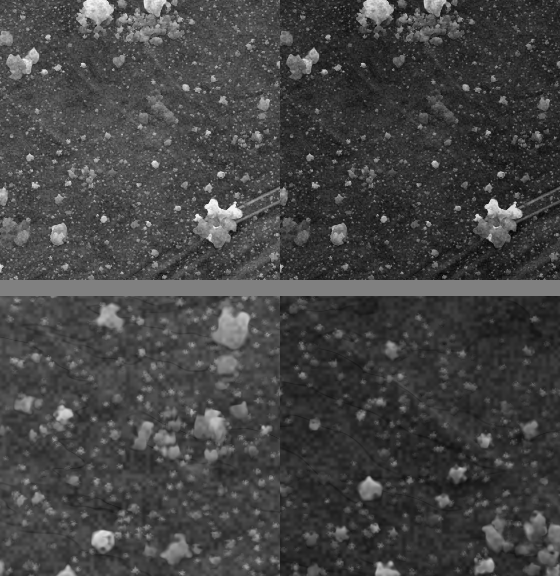
Top: the whole. Bottom: its middle third, enlarged.
A Shadertoy shader for this texture:

```glsl
// Electron micrograph of a dusty, scratched surface, shown as two square panels:
// a brighter one and a darker one of the same scene. Warped noise makes the
// ground; hashed grids and heaps of noisy lumps make the dust.
#define BASE_TONE 0.272
#define WRINKLE 0.15
#define FINE_GRAIN 0.13
#define EDGE 0.0035
#define DARK_GAMMA 1.35
#define DARK_GAIN 0.92

float hash(vec2 p) {
    return fract(sin(dot(p, vec2(12.9898, 78.233))) * 43758.5453);
}

vec2 hash2(vec2 p) {
    return vec2(hash(p), hash(p + 37.7));
}

float noise(vec2 p) {
    vec2 i = floor(p), f = fract(p);
    f = f * f * (3.0 - 2.0 * f);
    return mix(mix(hash(i), hash(i + vec2(1, 0)), f.x),
               mix(hash(i + vec2(0, 1)), hash(i + vec2(1, 1)), f.x), f.y);
}

float fbm(vec2 p) {
    float sum = 0.0, amp = 0.5;
    for (int i = 0; i < 4; i++) {
        sum += amp * noise(p);
        p = mat2(1.6, 1.2, -1.2, 1.6) * p + 7.3;
        amp *= 0.5;
    }
    return sum / 0.9375;
}

// Signed side distance in x, distance to the segment in y
vec2 segment(vec2 p, vec2 a, vec2 b) {
    vec2 d = b - a, q = p - a;
    float t = clamp(dot(q, d) / dot(d, d), 0.0, 1.0);
    return vec2((d.x * q.y - d.y * q.x) / length(d), length(q - d * t));
}

// One crumb: ragged outline, lit from above, with a faint shadow below
void lump(inout float tone, vec2 p, vec2 centre, float radius, float bright) {
    vec2 d = p - centre;
    float len = length(d);
    if (len > radius * 1.8 + 2.0 * EDGE) return;
    float ragged = noise(d / radius * 1.7 + centre * 57.0) - 0.5;
    float dist = len - radius * (1.0 + 0.9 * ragged);
    float shadow = smoothstep(radius * 0.7, 0.0, dist) * step(d.y, 0.0);
    tone *= 1.0 - 0.22 * shadow * min(1.0, -d.y / radius);
    float relief = 0.6 * noise(p * 75.0) + 0.4 * noise(p * 160.0) - 0.5;
    float shade = bright * (0.95 + 0.4 * relief + 0.2 * d.y / radius);
    tone = mix(tone, shade, smoothstep(EDGE, -EDGE, dist));
}

// Many crumbs gathered round a centre, densest in the middle
void heap(inout float tone, vec2 p, vec2 centre, vec2 spread, int count, float size, float bright) {
    for (int i = 0; i < count; i++) {
        vec2 key = centre * 91.0 + float(i) * 1.37;
        vec2 offset = hash2(key) + hash2(key + 5.1) - 1.0;
        float radius = size * (0.5 + hash(key + 9.2));
        lump(tone, p, centre + offset * spread, radius, bright * (0.7 + 0.5 * hash(key + 3.3)));
    }
}

// Loose dust on a jittered grid, with denser and emptier patches
void dust(inout float tone, vec2 p, float cells, float density, float size, float bright) {
    vec2 home = floor(p * cells);
    for (int y = -1; y <= 1; y++)
    for (int x = -1; x <= 1; x++) {
        vec2 cell = home + vec2(x, y), key = cell + cells * 3.1;
        vec2 centre = (cell + hash2(key)) / cells;
        float patchy = 0.4 + 1.2 * noise(centre * 6.0 + cells);
        if (hash(key + 11.0) > density * patchy) continue;
        float radius = size * (0.6 + 0.8 * hash(key + 21.0));
        lump(tone, p, centre, radius, bright * (0.75 + 0.5 * hash(key + 31.0)));
    }
}

// Wrinkled ground with diagonal ridges and a streaked lower right corner
float ground(vec2 p) {
    vec2 warp = vec2(fbm(p * 4.0), fbm(p * 4.0 + 19.0)) - 0.5;
    vec2 q = p + 0.12 * warp;
    float tone = BASE_TONE + 0.10 * (fbm(p * 2.5 + 3.0) - 0.5);
    tone += WRINKLE * (fbm(vec2(q.x * 14.0 + q.y * 9.0, q.y * 42.0 - q.x * 8.0)) - 0.5);
    float crack = abs(fbm(vec2(q.x * 6.0, q.y * 19.0 + q.x * 4.0)) - 0.5);
    tone -= 0.05 * smoothstep(0.025, 0.0, crack);
    tone += 0.05 * exp(-18.0 * dot(p - vec2(0.46, 0.54), p - vec2(0.46, 0.54)));
    for (int i = 0; i < 3; i++) {
        float k = float(i);
        vec2 start = vec2(-0.02 + 0.27 * k, 0.70 + 0.06 * k);
        vec2 s = segment(p + 0.05 * warp, start, start + vec2(0.40, -0.32 - 0.03 * k));
        tone += (0.09 * exp(-s.y * 140.0) - 0.035 * smoothstep(0.0, -0.01, s.x) * exp(-s.y * 50.0))
              * (0.4 + noise(p * 14.0));
    }
    vec2 corner = segment(p + 0.03 * warp, vec2(0.43, 0.0), vec2(0.75, 0.20));
    float streak = noise(vec2(corner.x * 55.0, p.x * 3.0)) - 0.55;
    tone += 0.20 * streak * smoothstep(0.01, -0.03, corner.x) * smoothstep(0.35, 0.6, p.x);
    return tone - 0.12 * exp(-corner.y * 170.0);
}

float scene(vec2 p) {
    float tone = ground(p);
    // Fibre: grey body between two bright edges
    vec2 upper = segment(p, vec2(0.77, 0.215), vec2(1.03, 0.345));
    vec2 lower = segment(p, vec2(0.79, 0.18), vec2(1.03, 0.295));
    tone = mix(tone, 0.33, 0.7 * smoothstep(EDGE, -EDGE, max(upper.x, -lower.x)) * step(0.77, p.x));
    tone += 0.32 * smoothstep(0.008, 0.001, upper.y) + 0.26 * smoothstep(0.008, 0.001, lower.y);
    // Loose dust, fine to coarse
    dust(tone, p, 75.0, 0.42, 0.0030, 0.48);
    dust(tone, p, 34.0, 0.26, 0.0055, 0.54);
    dust(tone, p, 15.0, 0.22, 0.0110, 0.63);
    dust(tone, p, 5.0, 0.25, 0.0200, 0.70);
    // Heaps at the top, the fibre root, the middle and the left
    heap(tone, p, vec2(0.52, 0.91), vec2(0.17, 0.09), 75, 0.011, 0.60);
    heap(tone, p, vec2(0.33, 0.92), vec2(0.08, 0.06), 20, 0.011, 0.60);
    lump(tone, p, vec2(0.35, 0.965), 0.042, 0.83);
    lump(tone, p, vec2(0.56, 0.990), 0.038, 0.83);
    heap(tone, p, vec2(0.56, 0.61), vec2(0.05, 0.07), 28, 0.013, 0.40);
    heap(tone, p, vec2(0.77, 0.20), vec2(0.07, 0.07), 16, 0.021, 0.78);
    heap(tone, p, vec2(0.07, 0.77), vec2(0.06, 0.03), 8, 0.019, 0.72);
    heap(tone, p, vec2(0.05, 0.16), vec2(0.06, 0.06), 14, 0.018, 0.46);
    heap(tone, p, vec2(0.21, 0.16), vec2(0.03, 0.05), 7, 0.018, 0.78);
    heap(tone, p, vec2(0.88, 0.50), vec2(0.09, 0.04), 16, 0.008, 0.56);
    heap(tone, p, vec2(0.31, 0.37), vec2(0.07, 0.04), 12, 0.010, 0.62);
    return tone + FINE_GRAIN * (noise(p * 210.0) - 0.5);
}

void mainImage(out vec4 fragColor, in vec2 fragCoord) {
    vec2 uv = fragCoord / iResolution.xy;
    float tone = clamp(scene(vec2(fract(uv.x * 2.0), uv.y)), 0.03, 0.95);
    float darker = DARK_GAIN * pow(tone, DARK_GAMMA);
    fragColor = vec4(vec3(uv.x < 0.5 ? tone : darker), 1.0);
}
```
